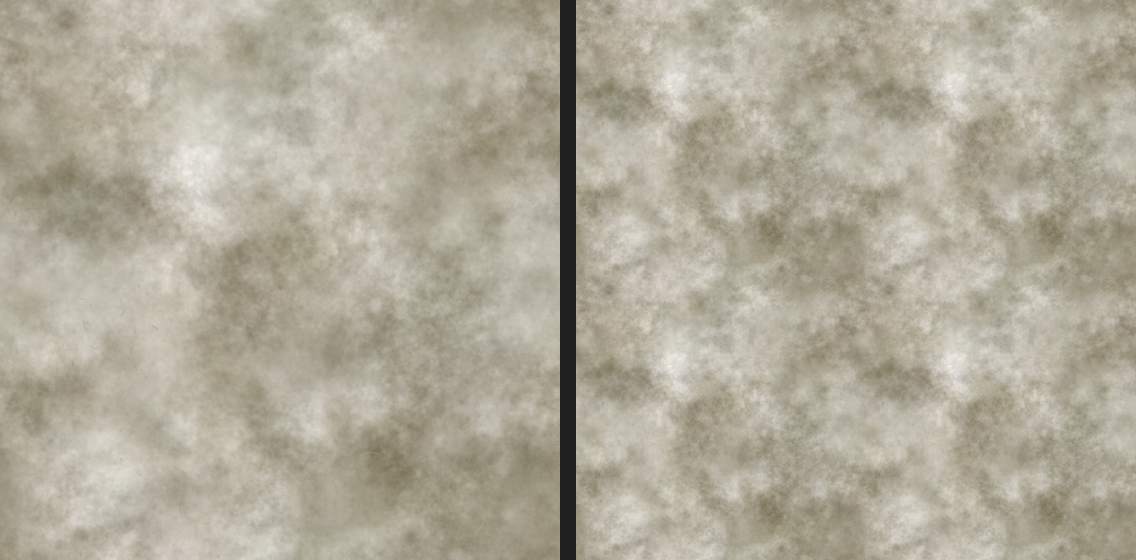
Left: one tile. Right: repeated 2 by 2.
This texture is drawn by a Shadertoy shader. Its source:

```glsl
// Seamless weathered plaster: mottled warm-grey clouds with faint fibres, moss and flecks.

// Colours
const vec3 STONE_MID   = vec3(0.698, 0.676, 0.612);
const vec3 TONE_STEP   = vec3(0.0525, 0.055, 0.063); // change per unit of tone
const vec3 OCHRE_TINT  = vec3(0.006, 0.001, -0.008);
const vec3 GREEN_TINT  = vec3(-0.004, 0.002, -0.002);
const vec3 FIBRE_COLOR = vec3(0.84, 0.81, 0.74);
const vec3 MOSS_COLOR  = vec3(0.42, 0.54, 0.35);
const vec3 FLECK_COLOR = vec3(0.42, 0.39, 0.31);

// Clouds
const int   BASE_CELLS = 4;    // even, so light and dark blobs balance
const int   OCTAVES    = 7;
const float GAIN       = 0.72;
const float CONTRAST   = 2.15;

// Scattered marks: opacity
const float FIBRE_ALPHA = 0.36;
const float MOSS_ALPHA  = 0.34;
const float FLECK_ALPHA = 0.16;

// Three random values in 0..1 for a cell and a seed
vec3 hash3(ivec2 cell, int seed) {
    uvec3 v = uvec3(cell, seed) * 1664525u + 1013904223u;
    v.x += v.y * v.z; v.y += v.z * v.x; v.z += v.x * v.y;
    v ^= v >> 16u;
    v.x += v.y * v.z; v.y += v.z * v.x; v.z += v.x * v.y;
    return vec3(v >> 8u) / 16777216.0;
}

ivec2 wrapCell(ivec2 cell, int cells) {
    return (cell + cells) % cells;
}

// Wrapping cellular noise: soft light and dark blobs, zero on average
float blobNoise(vec2 uv, int cells, int seed) {
    vec2 p = uv * float(cells);
    ivec2 home = ivec2(floor(p));
    int halfCells = cells / 2;
    float sum = 0.0;
    for (int y = -1; y <= 1; y++)
    for (int x = -1; x <= 1; x++) {
        ivec2 cell = home + ivec2(x, y);
        ivec2 id = wrapCell(cell, cells);
        vec2 d = p - vec2(cell) - hash3(id, seed).xy;
        float falloff = max(1.0 - dot(d, d), 0.0);
        // Each cell has a partner of opposite tone half a canvas away
        float tone = hash3(ivec2(id.x % halfCells, id.y), seed + 50).z * 2.0 - 1.0;
        sum += (id.x < halfCells ? tone : -tone) * falloff * falloff;
    }
    return sum;
}

// Layered blobs; the finer layers are crisp in some places and faint in others
float clouds(vec2 uv) {
    float crispness = clamp(1.0 + 0.45 * blobNoise(uv, 8, 31), 0.65, 1.4);
    float sum = 0.0, amplitude = 1.0;
    int cells = BASE_CELLS;
    for (int i = 0; i < OCTAVES; i++) {
        sum += amplitude * blobNoise(uv, cells, i + 1) * (i < 3 ? 1.0 : crispness);
        amplitude *= GAIN;
        cells *= 2;
    }
    return sum;
}

// Coverage of sparse bent strokes; size is half length and half width in canvas units
float strokes(vec2 uv, int cells, int seed, float chance, vec2 size, float pixel) {
    vec2 p = uv * float(cells);
    ivec2 home = ivec2(floor(p));
    float cover = 0.0;
    for (int y = -1; y <= 1; y++)
    for (int x = -1; x <= 1; x++) {
        ivec2 cell = home + ivec2(x, y);
        ivec2 id = wrapCell(cell, cells);
        vec3 place = hash3(id, seed);
        vec3 form = hash3(id, seed + 1);
        if (place.z > chance) continue;
        vec2 d = (p - vec2(cell) - place.xy) / float(cells);
        float angle = form.x * 6.2832, c = cos(angle), s = sin(angle);
        d = vec2(c * d.x + s * d.y, c * d.y - s * d.x);
        float along = d.x / size.x;
        d.y += (form.y - 0.5) * 0.8 * size.x * along * along;
        vec2 edge = 1.0 - smoothstep(size - pixel, size + pixel, abs(d));
        cover = max(cover, edge.x * edge.y * mix(0.4, 1.0, form.z));
    }
    return cover;
}

void mainImage(out vec4 fragColor, in vec2 fragCoord) {
    vec2 uv = fragCoord / iResolution.xy;
    float pixel = 1.0 / iResolution.y;

    // Mottled base
    vec3 color = STONE_MID + TONE_STEP * CONTRAST * clouds(uv);

    // Faint stains
    float stain = blobNoise(uv, 6, 71) + 0.6 * blobNoise(uv, 18, 72);
    color += OCHRE_TINT * stain + GREEN_TINT * blobNoise(uv, 10, 73);

    // Flecks, clustered moss and pale fibres
    float mossPatch = smoothstep(0.35, 0.8, blobNoise(uv, 6, 81));
    float fleck = strokes(uv, 50, 200, 0.10, vec2(0.0022, 0.0016), pixel);
    float moss  = strokes(uv, 40, 210, 0.30, vec2(0.0060, 0.0010), pixel);
    float fibre = strokes(uv, 12, 220, 0.11, vec2(0.0170, 0.0007), pixel);
    color = mix(color, FLECK_COLOR, FLECK_ALPHA * fleck);
    color = mix(color, MOSS_COLOR, MOSS_ALPHA * moss * mossPatch);
    color = mix(color, FIBRE_COLOR, FIBRE_ALPHA * fibre);

    fragColor = vec4(clamp(color, 0.0, 1.0), 1.0);
}
```
